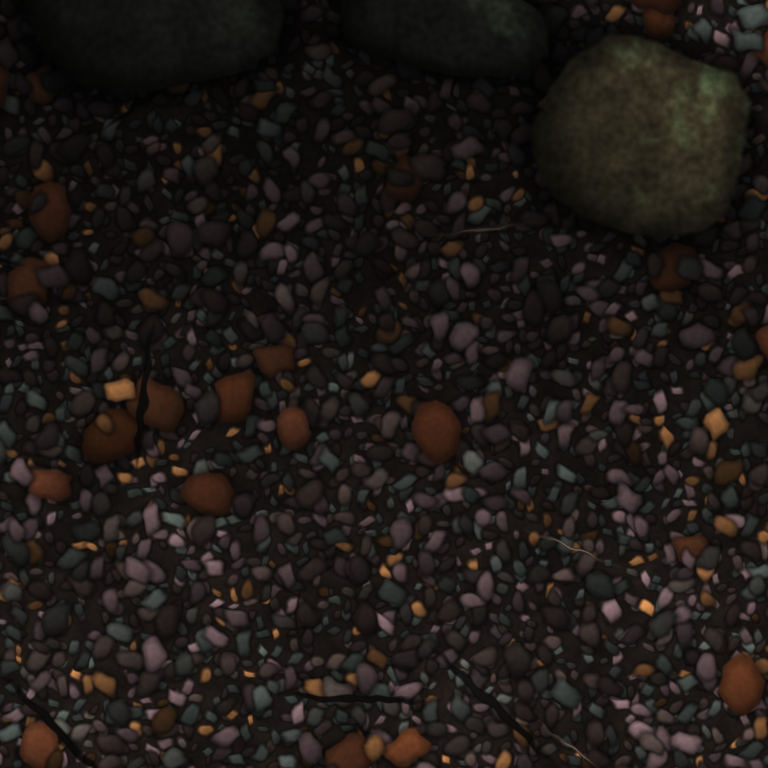
Write a WebGL 1 fragment shader that draws this texture.

```glsl
precision highp float;
// Dim forest floor: angular pebbles, rust leaves and twigs below mossy boulders.
// Jittered cells hold overlapping faceted grains, painted from fine to coarse;
// gradient noise roughens the outlines, and the light fades toward the upper left.
uniform vec2 u_resolution;

const vec3 SOIL = vec3(0.085, 0.070, 0.062);
const vec3 RUST = vec3(0.27, 0.145, 0.085);
const vec3 STRAW = vec3(0.34, 0.28, 0.24);
const vec3 BARK = vec3(0.045, 0.040, 0.036);
const vec3 OLIVE = vec3(0.21, 0.19, 0.135);
const vec3 SLATE = vec3(0.085, 0.088, 0.076);
const vec3 MOSS = vec3(0.33, 0.40, 0.27);
const float EDGE_BLUR = 0.0022;

vec4 hash4(vec2 p) {
  vec4 h = fract(p.xyxy * vec4(0.1031, 0.1030, 0.0973, 0.1099));
  h += dot(h, h.wzxy + 33.33);
  return fract((h.xxyz + h.yzzw) * h.zywx);
}

vec2 rotate(vec2 p, float a) {
  float c = cos(a), s = sin(a);
  return vec2(c * p.x + s * p.y, c * p.y - s * p.x);
}

float corner(vec2 cell, vec2 offset) {
  float a = 6.2832 * hash4(cell + 71.0).x;
  return dot(vec2(cos(a), sin(a)), offset);
}

float gradientNoise(vec2 p) {
  vec2 i = floor(p), f = fract(p), e = vec2(1.0, 0.0);
  vec2 u = f * f * f * (f * (f * 6.0 - 15.0) + 10.0);
  return mix(mix(corner(i, f), corner(i + e, f - e), u.x),
             mix(corner(i + e.yx, f - e.yx), corner(i + 1.0, f - 1.0), u.x), u.y);
}

float fbm(vec2 p) {
  float sum = 0.0, gain = 0.6;
  for (int i = 0; i < 4; i++) {
    sum += gain * gradientNoise(p);
    p = rotate(p, 0.6) * 2.1 + 5.3;
    gain *= 0.55;
  }
  return sum;
}

// Mostly dull brown, purple or grey green; a few pale or rusty grains.
vec3 pebbleColour(vec4 h) {
  vec3 hue = mix(vec3(1.18, 0.96, 0.89), vec3(0.94, 1.02, 0.96), smoothstep(0.25, 0.75, h.x));
  hue = mix(hue, vec3(1.14, 0.91, 0.94), step(0.72, h.y));
  hue = mix(hue, vec3(1.40, 0.95, 0.58), step(0.90, h.z));
  return hue * mix(0.085, 0.36, h.y * h.z + 0.25 * h.x * h.x);
}

// One layer of grains; size is the half length and half width in cells.
vec3 grains(vec3 under, vec2 p, float freq, float density, vec2 size,
            vec3 base, float variety, float seed) {
  vec2 g = p * freq;
  vec3 col = under;
  for (int j = -1; j <= 1; j++) {
    for (int i = -1; i <= 1; i++) {
      vec2 cell = floor(g) + vec2(float(i), float(j));
      vec4 place = hash4(cell + seed);
      vec4 look = hash4(cell + seed + 37.7);
      vec2 offset = g - cell - 0.15 - 0.7 * place.xy;
      vec2 extent = size * (0.65 + 0.45 * place.w);
      vec2 q = rotate(offset, 6.2832 * place.z) / extent;
      float facets = max(abs(q.x + 0.3 * q.y), abs(q.y - 0.4 * q.x));
      float d = max(length(q), mix(0.9, 1.15, look.x) * facets);
      float soft = EDGE_BLUR * freq / extent.y;
      float present = step(look.w, density);
      float shape = present * (1.0 - smoothstep(1.0 - soft, 1.0 + soft, d));
      float shadow = present * (1.0 - smoothstep(0.8, 1.5, d));
      float slope = dot(offset, vec2(-0.35, 0.8)) / extent.x;
      float shade = clamp(0.98 + 0.38 * slope, 0.5, 1.4);
      shade *= mix(1.0, 0.68, smoothstep(0.5, 1.0, d));
      vec3 body = mix(base * (0.75 + 0.5 * look.y), pebbleColour(look), variety);
      col = mix(col * (1.0 - 0.5 * shadow), body * shade, shape);
    }
  }
  return col;
}

// A large rough rock with a contact shadow and mossy patches on its lit side.
vec3 boulder(vec3 under, vec2 p, vec2 centre, vec2 radius, float angle, vec3 base, float moss) {
  vec2 offset = p - centre;
  vec2 q = abs(rotate(offset, angle) / radius);
  float rough = 0.16 * gradientNoise(p * 9.0) + 0.05 * gradientNoise(p * 33.0);
  float d = pow(pow(q.x, 2.6) + pow(q.y, 2.6), 0.385) + rough;
  float shape = 1.0 - smoothstep(0.97, 1.03, d);
  float shadow = 1.0 - smoothstep(0.9, 1.4, d);
  float side = dot(offset / radius, vec2(0.45, 0.35));
  float texture = 1.0 + 0.55 * fbm(p * 22.0) + 0.3 * gradientNoise(p * 90.0);
  float patches = moss * smoothstep(0.1, 0.6, fbm(p * 13.0 + 4.0) + 0.6 * side);
  vec3 body = mix(base, MOSS, patches) * texture * (0.85 + 0.6 * side);
  body *= mix(1.0, 0.5, smoothstep(0.65, 1.0, d));
  return mix(under * (1.0 - 0.75 * shadow), body, shape);
}

void main() {
  vec2 uv = gl_FragCoord.xy / u_resolution;
  vec2 p = uv + 0.007 * vec2(gradientNoise(uv * 38.0), gradientNoise(uv * 38.0 + 17.0));

  // Ground litter, from fine grit to scattered leaves and twigs.
  vec3 col = SOIL * (1.0 + 0.6 * fbm(uv * 30.0));
  col = grains(col, p, 54.0, 0.85, vec2(0.60, 0.38), SOIL, 1.0, 3.0);
  col = grains(col, p, 33.0, 0.68, vec2(0.58, 0.36), SOIL, 1.0, 19.0);
  col = grains(col, p, 12.0, 0.13, vec2(0.50, 0.38), RUST, 0.15, 53.0);
  col = grains(col, p, 24.0, 0.28, vec2(0.52, 0.36), SOIL, 1.0, 91.0);
  col = grains(col, p, 7.0, 0.12, vec2(0.60, 0.035), BARK, 0.0, 117.0);
  col = grains(col, p, 9.0, 0.07, vec2(0.50, 0.025), STRAW, 0.0, 143.0);

  // Light, mottled shade and the paler bank in the upper right.
  float bank = smoothstep(0.62, 1.0, uv.x) * smoothstep(0.55, 1.0, uv.y);
  float light = mix(1.32, 0.50, smoothstep(0.05, 0.95, uv.y)) + 0.75 * bank;
  col *= light * (1.0 + 0.35 * fbm(uv * 6.0));

  col = boulder(col, uv, vec2(0.20, 0.985), vec2(0.16, 0.10), 0.1, SLATE, 0.05);
  col = boulder(col, uv, vec2(0.58, 0.965), vec2(0.14, 0.06), -0.15, SLATE, 0.25);
  col = boulder(col, uv, vec2(0.84, 0.82), vec2(0.135, 0.125), -0.3, OLIVE, 0.75);
  col *= 1.0 + 0.10 * gradientNoise(uv * 150.0);
  gl_FragColor = vec4(clamp(col, 0.0, 1.0), 1.0);
}
```
